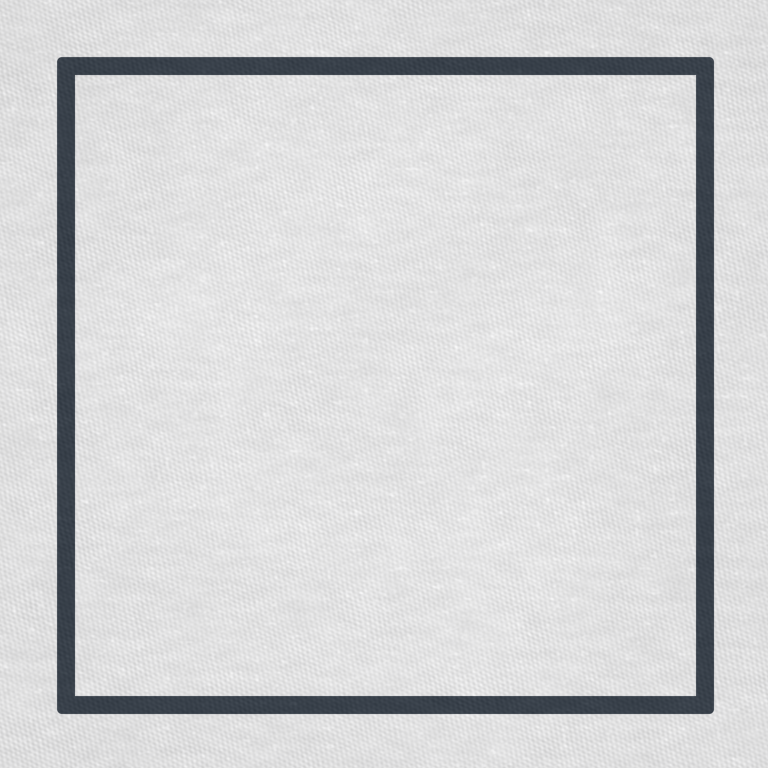
Reproduce this background procedurally as a Shadertoy shader.

```glsl
// Pale twill cloth with a dark square frame printed on it.
// The cloth is two crossed thread waves bent by gradient noise, plus slubs and
// flecks; the frame is a rounded box minus a sharp box, tinted by the weave.

const vec3 CLOTH_COLOR = vec3(0.888, 0.888, 0.890);
const vec3 FRAME_COLOR = vec3(0.220, 0.252, 0.290);
const vec2 FRAME_CENTER = vec2(0.0020, -0.0020);  // offset from canvas centre
const float OUTER_HALF = 0.4277;
const float INNER_HALF = 0.4043;
const float CORNER_RADIUS = 0.0065;
const vec2 WARP_WAVE = vec2(158.0, 30.0);         // cycles per canvas
const vec2 WEFT_WAVE = vec2(82.0, 165.0);
const float THREAD_BEND = 0.0016;
const float THREAD_CONTRAST = 0.021;
const float GRAIN_CONTRAST = 0.030;
const float SLUB_CONTRAST = 0.026;
const float CLOUD_CONTRAST = 0.016;
const float FLECK_CONTRAST = 0.035;
const float FRAME_RELIEF = 0.55;                  // weave strength on the frame
const float EDGE_SHADE = 0.022;
const float TAU = 6.2831853;

// Unit gradient chosen by hashing a lattice corner.
vec2 gradientAt(vec2 cell) {
    vec3 h = fract(cell.xyx * vec3(0.1031, 0.1030, 0.0973));
    h += dot(h, h.yzx + 33.33);
    float angle = TAU * fract((h.x + h.y) * h.z);
    return vec2(cos(angle), sin(angle));
}

// Gradient noise, roughly -0.7 to 0.7.
float gradientNoise(vec2 p) {
    vec2 cell = floor(p);
    vec2 f = p - cell;
    vec2 s = f * f * f * (f * (f * 6.0 - 15.0) + 10.0);
    vec2 e = vec2(0.0, 1.0);
    float a = dot(gradientAt(cell), f);
    float b = dot(gradientAt(cell + e.yx), f - e.yx);
    float c = dot(gradientAt(cell + e.xy), f - e.xy);
    float d = dot(gradientAt(cell + e.yy), f - e.yy);
    return mix(mix(a, b, s.x), mix(c, d, s.x), s.y);
}

// Sum of octaves for uneven yarn.
float fractalNoise(vec2 p) {
    float sum = 0.0;
    float weight = 1.0;
    for (int i = 0; i < 3; i++) {
        sum += weight * gradientNoise(p);
        p = p * 2.03 + 17.3;
        weight *= 0.55;
    }
    return sum;
}

float boxDistance(vec2 p, float halfSize, float radius) {
    vec2 q = abs(p) - halfSize + radius;
    return length(max(q, 0.0)) + min(max(q.x, q.y), 0.0) - radius;
}

// Brightness offset of the cloth around its base colour.
float clothRelief(vec2 p) {
    vec2 bend = vec2(gradientNoise(p * 23.0 + 5.0), gradientNoise(p * 23.0 + 61.0));
    vec2 q = p + THREAD_BEND * bend;
    float threads = sin(TAU * dot(q, WARP_WAVE)) + sin(TAU * dot(q, WEFT_WAVE));
    float patchiness = 0.85 + 0.5 * gradientNoise(p * 14.0 + 31.0);
    float grain = gradientNoise(p * vec2(240.0, 270.0) + 90.0);
    float slub = fractalNoise(p * vec2(22.0, 65.0) + 40.0);
    float cloud = gradientNoise(p * vec2(4.0, 6.0) + 12.0);
    float fleck = smoothstep(0.25, 0.6, gradientNoise(p * vec2(85.0, 125.0) + 150.0));
    return THREAD_CONTRAST * threads * patchiness + GRAIN_CONTRAST * grain
         + SLUB_CONTRAST * slub + CLOUD_CONTRAST * cloud + FLECK_CONTRAST * fleck;
}

void mainImage(out vec4 fragColor, in vec2 fragCoord) {
    float scale = min(iResolution.x, iResolution.y);
    vec2 p = (fragCoord - 0.5 * iResolution.xy) / scale;
    float pixel = 1.0 / scale;

    // Cloth, slightly shaded towards the canvas edges.
    float relief = clothRelief(p + 0.5);
    float shade = EDGE_SHADE * smoothstep(0.25, 0.7, length(p));
    vec3 cloth = CLOTH_COLOR + relief - shade;

    // Frame: rounded outside corners, square inside corners.
    vec2 framePoint = p - FRAME_CENTER;
    float outer = boxDistance(framePoint, OUTER_HALF, CORNER_RADIUS);
    float inner = boxDistance(framePoint, INNER_HALF, 0.0);
    float frameDistance = max(outer, -inner);
    float coverage = 1.0 - smoothstep(-0.75 * pixel, 0.75 * pixel, frameDistance);
    vec3 frame = FRAME_COLOR + FRAME_RELIEF * relief;

    fragColor = vec4(clamp(mix(cloth, frame, coverage), 0.0, 1.0), 1.0);
}
```
